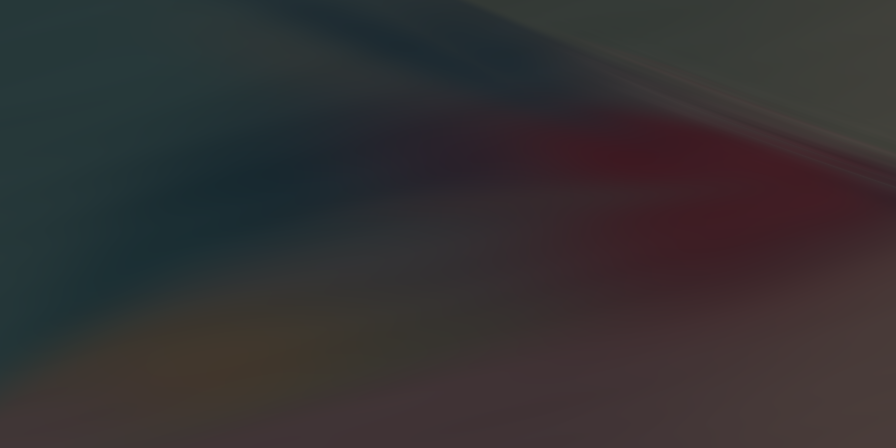
Write a Shadertoy shader that draws this background.

```glsl
// Dim, blurred veils of colour: teal on the left, crimson on the right and
// warm mauve below. Rotated Gaussian glows are layered between soft curved
// edges; a fan of hairlines and gradient noise streaks the upper fold.

const vec3 TEAL    = vec3(0.150, 0.220, 0.225);
const vec3 DEEP    = vec3(0.085, 0.155, 0.185);
const vec3 INK     = vec3(0.110, 0.165, 0.195);
const vec3 VIOLET  = vec3(0.150, 0.130, 0.170);
const vec3 SLATE   = vec3(0.195, 0.200, 0.208);
const vec3 OLIVE   = vec3(0.208, 0.210, 0.190);
const vec3 AMBER   = vec3(0.262, 0.217, 0.165);
const vec3 MAUVE   = vec3(0.252, 0.202, 0.210);
const vec3 CLAY    = vec3(0.285, 0.235, 0.225);
const vec3 CRIMSON = vec3(0.255, 0.080, 0.115);
const vec3 WINE    = vec3(0.240, 0.110, 0.135);
const vec3 MOSS    = vec3(0.205, 0.228, 0.213);
const vec3 SAND    = vec3(0.258, 0.255, 0.230);
const vec3 ROSE    = vec3(0.275, 0.205, 0.210);

vec2 hashGradient(vec2 cell) {
    vec2 h = vec2(dot(cell, vec2(127.1, 311.7)), dot(cell, vec2(269.5, 183.3)));
    return 2.0 * fract(sin(h) * 43758.5) - 1.0;
}

float gradientNoise(vec2 p) {
    vec2 i = floor(p), f = fract(p);
    vec2 u = f * f * f * (f * (f * 6.0 - 15.0) + 10.0);
    vec2 e = vec2(0.0, 1.0);
    float low = mix(dot(hashGradient(i), f),
                    dot(hashGradient(i + e.yx), f - e.yx), u.x);
    float high = mix(dot(hashGradient(i + e.xy), f - e.xy),
                     dot(hashGradient(i + e.yy), f - e.yy), u.x);
    return mix(low, high, u.y);
}

// Elliptical Gaussian falloff, turned by angle
float glow(vec2 p, vec2 centre, vec2 radii, float angle) {
    float c = cos(angle), s = sin(angle);
    vec2 d = p - centre;
    vec2 q = vec2(c * d.x + s * d.y, c * d.y - s * d.x) / radii;
    return exp(-dot(q, q));
}

// Soft step centred on zero
float softEdge(float d, float width) {
    return smoothstep(-width, width, d);
}

// Teal side, with a pale band and a dark core
vec3 tealVeil(vec2 p) {
    vec3 col = mix(TEAL, vec3(0.165, 0.190, 0.200), smoothstep(0.3, 1.2, p.x));
    col = mix(col, SLATE + vec3(0.0, 0.015, 0.005), 0.85 * glow(p, vec2(0.80, 0.82), vec2(0.40, 0.085), -0.32));
    col = mix(col, DEEP, 0.95 * glow(p, vec2(0.60, 0.58), vec2(0.34, 0.16), 0.25));
    col = mix(col, DEEP + vec3(0.01, 0.02, 0.01), 0.75 * glow(p, vec2(0.30, 0.40), vec2(0.34, 0.11), 0.65));
    return mix(col, VIOLET, 0.9 * glow(p, vec2(1.00, 0.65), vec2(0.28, 0.13), -0.1));
}

// Lower ground: slate and olive over mauve, with an amber pool
vec3 groundVeil(vec2 p) {
    vec3 upper = mix(OLIVE, SLATE, smoothstep(0.22, 0.42, p.y));
    vec3 lower = mix(MAUVE, CLAY, smoothstep(1.2, 2.0, p.x));
    float slope = 0.288 * (p.x - 0.39) - p.y;
    vec3 col = mix(upper, AMBER, 0.9 * glow(p, vec2(0.46, 0.17), vec2(0.36, 0.13), 0.18));
    col = mix(col, lower, softEdge(slope + 0.015, mix(0.05, 0.09, smoothstep(0.6, 1.5, p.x))));
    return mix(col, MAUVE + 0.01, 0.85 * glow(p, vec2(0.02, 0.01), vec2(0.40, 0.13), 0.2));
}

// Crimson flare, split by a thin warm-grey ray
vec3 addFlare(vec3 col, vec2 p) {
    col = mix(col, WINE, 0.95 * glow(p, vec2(1.58, 0.49), vec2(0.42, 0.20), 0.15));
    col = mix(col, CRIMSON, 0.9 * glow(p, vec2(1.44, 0.67), vec2(0.31, 0.115), -0.12));
    col = mix(col, CRIMSON + vec3(0.01, 0.02, 0.015), 0.85 * glow(p, vec2(1.76, 0.60), vec2(0.27, 0.10), -0.22));
    float ray = glow(p, vec2(1.25, 0.555), vec2(0.42, 0.035), 0.06);
    return mix(col, vec3(0.215, 0.170, 0.178), 0.55 * ray);
}

// Upper right: dark fold, streaked haze and a pale sky
vec3 addFold(vec3 col, vec2 p) {
    float x = p.x - 1.02;
    float skyLine = 1.0 - 0.43 * x + 0.05 * x * x;
    float hazeLine = 0.76 - 0.20 * (p.x - 1.30);
    float above = p.y - skyLine;
    float reach = smoothstep(1.15, 1.55, p.x);

    float fold = glow(p, vec2(0.90, 0.895), vec2(0.46, 0.052), -0.36);
    fold = max(fold, 0.9 * glow(p, vec2(1.13, 0.86), vec2(0.24, 0.07), -0.40));
    col = mix(col, INK, 0.9 * fold);

    float hazeAmount = softEdge(p.y - hazeLine - 0.025, 0.04) * smoothstep(1.12, 1.45, p.x);
    vec3 haze = mix(vec3(0.180, 0.190, 0.200), vec3(0.250, 0.210, 0.210), smoothstep(1.2, 1.75, p.x));
    col = mix(col, haze, hazeAmount);

    vec3 sky = mix(MOSS, SAND, smoothstep(1.3, 2.3, p.x + 0.6 * (1.0 - p.y)));
    col = mix(col, sky, softEdge(above - 0.006, mix(0.012, 0.026, reach)));

    // Hairlines fan out beside the sky line, sharp above and soft below
    for (int i = 0; i < 7; i++) {
        float t = float(i) / 6.0;
        float d = above - mix(-0.045, 0.045, t) * (0.4 + 0.6 * reach);
        float line = exp(-abs(d) * (d > 0.0 ? 280.0 : 90.0));
        float fade = 0.5 + 0.5 * sin(4.0 * p.x + 9.0 * t);
        vec3 tint = mix(vec3(0.27, 0.25, 0.245), ROSE, smoothstep(0.2, 0.6, t));
        col = mix(col, tint, 0.42 * line * fade * reach);
    }

    float streak = gradientNoise(vec2(p.x * 1.6, above * 55.0))
                 + 0.6 * gradientNoise(vec2(p.x * 2.3, above * 140.0));
    float band = exp(-pow(above / 0.06, 2.0)) * reach;
    return col + band * streak * vec3(0.045, 0.026, 0.030);
}

void mainImage(out vec4 fragColor, in vec2 fragCoord) {
    // Height spans 0 to 1, width spans 0 to 2
    vec2 p = fragCoord / iResolution.xy * vec2(2.0, 1.0);

    float horizon = 0.60 - 0.46 * exp(-1.6 * p.x);
    vec3 col = mix(tealVeil(p), groundVeil(p), softEdge(horizon - p.y, 0.095));
    col = addFlare(col, p);
    col = mix(col, vec3(0.19, 0.11, 0.14), 0.6 * glow(p, vec2(2.02, 0.56), vec2(0.14, 0.03), -0.25));
    col = addFold(col, p);

    // Faint broad brushing along the flow
    col += 0.008 * gradientNoise(vec2(p.x * 1.5, (p.y - 0.25 * p.x) * 16.0));
    fragColor = vec4(col, 1.0);
}
```
